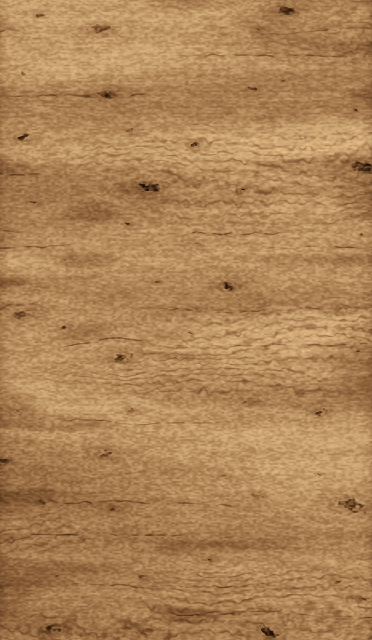
Give the GLSL for this texture, as a Shadertoy shader.

```glsl
// Rustic oak board: horizontal grain, figured rings, thin cracks and scattered knots.
#define BASE_TONE 0.718
#define BAND_DEPTH 0.20
#define STREAK_DEPTH 0.06
#define PORE_DEPTH 0.15
#define FIGURE_DEPTH 0.11
#define CRACK_DEPTH 0.20
#define KNOT_DEPTH 0.48
#define KNOT_MIN 0.0030
#define KNOT_MAX 0.0170
#define KNOT_COLS 4
#define KNOT_ROWS 12
#define CRACKS 16

const vec3 DEEP  = vec3(0.35, 0.22, 0.11);
const vec3 DARK  = vec3(0.54, 0.37, 0.22);
const vec3 MID   = vec3(0.68, 0.51, 0.33);
const vec3 LIGHT = vec3(0.79, 0.64, 0.45);

float hash(vec2 p) {
    return fract(sin(dot(p, vec2(127.1, 311.7))) * 43758.5453);
}

float noise(vec2 p) {
    vec2 i = floor(p), f = fract(p);
    f = f * f * (3.0 - 2.0 * f);
    return mix(mix(hash(i), hash(i + vec2(1, 0)), f.x),
               mix(hash(i + vec2(0, 1)), hash(i + vec2(1, 1)), f.x), f.y);
}

// Centred noise whose rows are shifted at random, so no columns line up
float fibre(vec2 p) {
    float row = floor(p.y), f = fract(p.y);
    float a = noise(vec2(p.x + 37.0 * hash(vec2(row, 1.7)), row));
    float b = noise(vec2(p.x + 37.0 * hash(vec2(row + 1.0, 1.7)), row + 1.0));
    return mix(a, b, f * f * (3.0 - 2.0 * f)) - 0.5;
}

float ramp(float a, float b, float x) {
    return clamp((x - a) / (b - a), 0.0, 1.0);
}

// Colour of the wood for a given tone (its red value)
vec3 woodColor(float tone) {
    vec3 c = mix(DEEP, DARK, ramp(0.35, 0.54, tone));
    c = mix(c, MID, ramp(0.54, 0.68, tone));
    c = mix(c, LIGHT, ramp(0.68, 0.79, tone));
    return c * clamp(tone / 0.35, 0.3, 1.0) * max(1.0, tone / 0.79);
}

// Returns darkening by knots (x) and the vertical bend of the grain (y)
vec2 knots(vec2 p, float width) {
    vec2 cellSize = vec2(width / float(KNOT_COLS), 1.0 / float(KNOT_ROWS));
    float rough = noise(p * vec2(170.0, 260.0)) - 0.5;
    float flaw = noise(p * vec2(260.0, 330.0) + 31.0);
    float shade = 0.0, bend = 0.0;
    for (int i = 0; i < KNOT_COLS * KNOT_ROWS; i++) {
        vec2 id = vec2(i % KNOT_COLS, i / KNOT_COLS);
        vec2 jitter = vec2(hash(id + 3.7), hash(id + 19.3));
        vec2 d = p - (id + 0.05 + 0.9 * jitter) * cellSize;
        float size = mix(KNOT_MIN, KNOT_MAX, pow(hash(id + 41.9), 4.0));
        float strength = mix(0.3, 1.0, hash(id + 67.1));

        // Tilted, ragged core with lighter wood left inside
        float tilt = (hash(id + 83.3) - 0.5) * 1.2;
        vec2 e = mat2(cos(tilt), -sin(tilt), sin(tilt), cos(tilt)) * d / size;
        float dist = length(e * vec2(0.75, 1.8)) + rough * 1.4;
        float core = (1.0 - smoothstep(0.6, 1.15, dist)) * mix(0.15, 1.2, flaw);

        // Soft stain and growth rings drawn out along the grain
        vec2 h = d / (size * vec2(3.6, 1.6));
        float halo = exp(-dot(h, h));
        float rings = 0.5 + 0.5 * sin(length(h) * 14.0 + rough * 4.0);
        shade += strength * (core * KNOT_DEPTH + halo * (0.06 + 0.08 * rings));
        vec2 w = d / (size * vec2(5.0, 3.0) + 0.006);
        bend -= d.y * 0.7 * exp(-dot(w, w));
    }
    return vec2(shade, bend);
}

// Hair-thin lines, broken into dashes, some of them with a faint shadow
float cracks(vec2 p) {
    float shade = 0.0;
    for (int i = 0; i < CRACKS; i++) {
        float k = float(i);
        float y = (k + 0.1 + 0.8 * hash(vec2(k, 5.3))) / float(CRACKS);
        y += (noise(vec2(p.x * 5.0, k * 9.1)) - 0.5) * 0.007;
        y += (noise(vec2(p.x * 75.0, k * 4.7)) - 0.5) * 0.004;
        float d = abs(p.y - y);
        float present = smoothstep(0.4, 0.8, noise(vec2(p.x * 6.0, k * 13.7 + 2.0)));
        float dash = smoothstep(0.25, 0.75, noise(vec2(p.x * 95.0, k * 3.1)));
        shade += present * dash * (1.0 - smoothstep(0.0003, 0.0020, d));
        shade += 0.20 * present * exp(-d * 140.0);
    }
    return shade;
}

void mainImage(out vec4 fragColor, in vec2 fragCoord) {
    vec2 p = fragCoord / iResolution.y;
    float width = iResolution.x / iResolution.y;
    vec2 knot = knots(p, width);
    vec2 q = p + vec2(0.0, knot.y + (noise(p * vec2(4.0, 9.0)) - 0.5) * 0.008);

    // Broad bands, streaks and fine pores
    float tone = BASE_TONE;
    tone += BAND_DEPTH * (noise(q * vec2(1.8, 13.0)) - 0.5);
    tone += 0.4 * BAND_DEPTH * (noise(q * vec2(4.0, 34.0) + 11.0) - 0.5);
    tone += STREAK_DEPTH * fibre(q * vec2(14.0, 150.0) + 23.0);
    tone += PORE_DEPTH * fibre(p * vec2(210.0, 400.0) + 5.0);
    tone += 0.4 * PORE_DEPTH * fibre(q * vec2(70.0, 330.0) + 57.0);

    // Figured grain: jagged contour lines of a stretched field, in patches
    float field = q.y * 60.0 + 5.0 * noise(q * vec2(6.0, 15.0) + 3.0)
                + 0.7 * noise(p * vec2(110.0, 130.0));
    float line = pow(0.5 + 0.5 * sin(6.2832 * field), 4.0);
    float patches = smoothstep(0.5, 0.8, noise(q * vec2(2.6, 12.0) + 71.0));
    float broken = 0.4 + 1.2 * noise(p * vec2(60.0, 140.0) + 13.0);
    tone -= FIGURE_DEPTH * patches * (line * broken - 0.1);

    // Smudges, cracks, knots and darker sides
    tone -= 0.11 * smoothstep(0.66, 0.95, noise(q * vec2(7.0, 27.0) + 91.0));
    tone -= CRACK_DEPTH * cracks(q) + knot.x;
    tone -= 0.08 * exp(-min(p.x, width - p.x) * 130.0);

    fragColor = vec4(woodColor(tone), 1.0);
}
```
